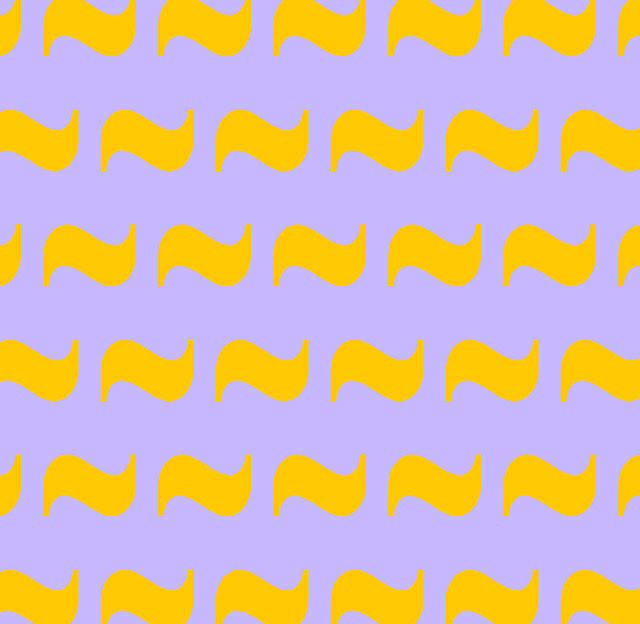
Give the GLSL for this pattern, as a WebGL 2 fragment shader.

```glsl
#version 300 es
precision highp float;
// Rows of bold yellow tilde waves on lilac, each row shifted by half a repeat.
// A wave lies between an upper edge curve and the same curve turned by 180
// degrees; coverage is averaged over a small grid of samples per pixel.

uniform vec2 u_resolution;
out vec4 fragColor;

const vec3 LILAC = vec3(0.78, 0.725, 1.0);
const vec3 YELLOW = vec3(1.0, 0.784, 0.0);

const float PERIOD = 0.1797;               // repeat, in canvas widths
const vec2 ORIGIN = vec2(0.1401, 0.5764);  // centre of one wave
const int GRID = 4;                        // samples per pixel side

// Wave measures, in repeats
const vec2 HALF_SIZE = vec2(0.403, 0.268);
const float CREST_X = -0.193;
const float DIP_X = 0.222;
const float DIP_Y = 0.089;
const float TAIL_X = 0.355;

// Height of a unit quarter circle at t
float quarterArc(float t) {
  return sqrt(max(0.0, 1.0 - t * t));
}

// Upper edge: round shoulder, falling S, scooped rise, flat tail
float upperEdge(float x) {
  if (x < CREST_X) {
    return HALF_SIZE.y * quarterArc((CREST_X - x) / (CREST_X + HALF_SIZE.x));
  }
  if (x < DIP_X) {
    return mix(HALF_SIZE.y, DIP_Y, smoothstep(CREST_X, DIP_X, x));
  }
  if (x < TAIL_X) {
    float scoop = 1.0 - quarterArc((x - DIP_X) / (TAIL_X - DIP_X));
    return mix(DIP_Y, HALF_SIZE.y, scoop);
  }
  return HALF_SIZE.y;
}

// 1 inside the wave centred at zero, 0 outside
float wave(vec2 p) {
  bool inside = abs(p.x) < HALF_SIZE.x
    && p.y < upperEdge(p.x) && p.y > -upperEdge(-p.x);
  return inside ? 1.0 : 0.0;
}

// Local position in a grid whose odd rows move by half a repeat
vec2 brickCell(vec2 p) {
  float row = floor(p.y + 0.5);
  p.x += 0.5 * mod(row, 2.0);
  return fract(p + 0.5) - 0.5;
}

void main() {
  float coverage = 0.0;
  for (int j = 0; j < GRID; j++) {
    for (int i = 0; i < GRID; i++) {
      vec2 offset = (vec2(i, j) + 0.5) / float(GRID) - 0.5;
      vec2 p = (gl_FragCoord.xy + offset) / u_resolution.x;
      coverage += wave(brickCell((p - ORIGIN) / PERIOD));
    }
  }
  coverage /= float(GRID * GRID);
  fragColor = vec4(mix(LILAC, YELLOW, coverage), 1.0);
}
```
